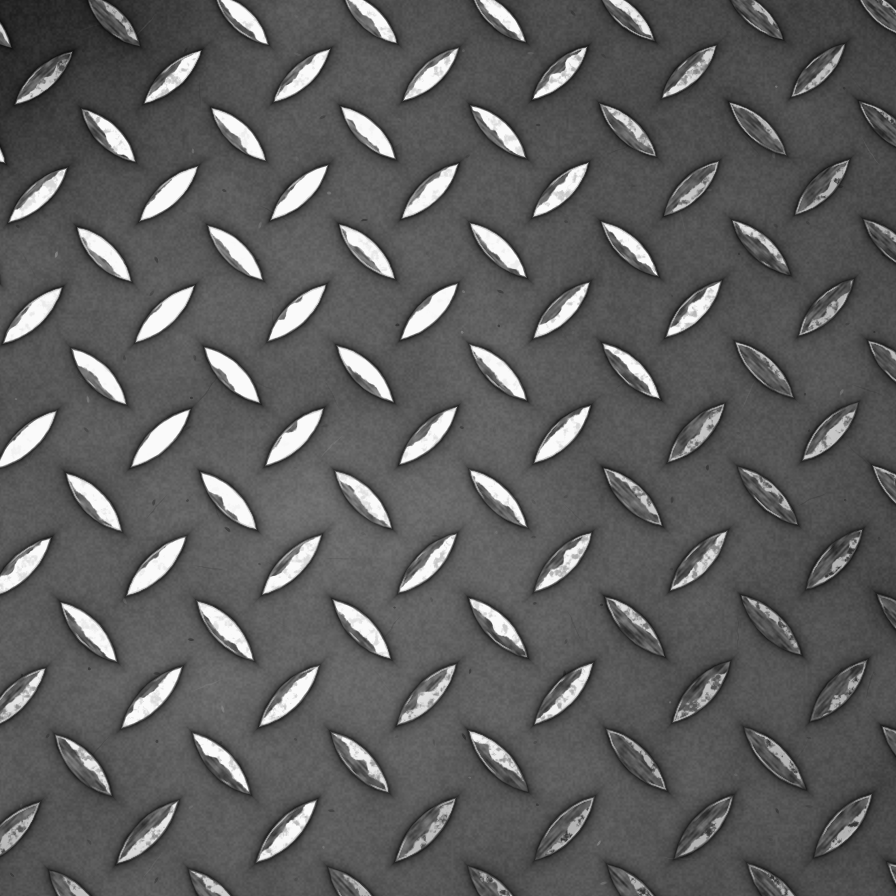
A three.js fragment shader for this texture:

```glsl
// Worn steel tread plate: two interleaved lattices of raised lens-shaped lugs,
// leaning opposite ways on a slightly widening grid. Each lug is a vesica distance
// with a glossy facet; value noise adds mottling, grain, specks and scratches.
varying vec2 vUv;

float hash(vec2 p) {
  vec3 h = fract(vec3(p.xyx) * 0.1031);
  h += dot(h, h.yzx + 33.33);
  return fract((h.x + h.y) * h.z);
}

float noise(vec2 p) {
  vec2 i = floor(p), f = fract(p);
  f = f * f * (3.0 - 2.0 * f);
  return mix(mix(hash(i), hash(i + vec2(1.0, 0.0)), f.x),
             mix(hash(i + vec2(0.0, 1.0)), hash(i + 1.0), f.x), f.y);
}

float fbm(vec2 p) {
  return 0.55 * noise(p) + 0.3 * noise(p * 2.1 + 7.3) + 0.15 * noise(p * 4.3 + 19.1);
}

// Signed distance to a pointed lens of given half length and half width
float lens(vec2 p, float halfLength, float halfWidth) {
  float radius = (halfLength * halfLength + halfWidth * halfWidth) / (2.0 * halfWidth);
  return length(vec2(p.x, abs(p.y) + radius - halfWidth)) - radius;
}

// Grid coordinates: columns fan out and rows grow taller toward the bottom
vec2 plateGrid(vec2 p) {
  float down = 1.0 - p.y + 0.01 * (p.x - 0.556);
  float row = (sqrt(0.01595 + 0.00812 * (down - 0.0182)) - 0.1263) / 0.00406;
  return vec2((p.x - 0.556) / (0.143 + 0.0133 * down), row);
}

// Flat metal: broad light falloff, dark corner, stains and fine grain
float plateTone(vec2 p) {
  float tone = 0.415 - 0.17 * length(p - vec2(0.36, 0.4));
  tone -= 0.15 * (1.0 - smoothstep(0.0, 0.32, length(p - vec2(0.02, 1.0))));
  tone += 0.09 * (fbm(p * 9.0) - 0.5);
  return tone + 0.05 * (noise(p * 420.0) - 0.5) + 0.03 * (noise(p * 170.0) - 0.5);
}

// Scattered specks and short scratches, one candidate per cell
float addMarks(float tone, vec2 p) {
  for (int layer = 0; layer < 2; layer++) {
    float k = float(layer);
    vec2 g = p * mix(26.0, 15.0, k) + 5.0 * k;
    vec2 id = floor(g) + 61.0 * k;
    float pick = hash(id + 3.7), turn = 6.283 * hash(id + 9.1);
    vec2 q = fract(g) - 0.35 - 0.3 * vec2(hash(id), hash(id + 5.3));
    q = vec2(q.x * cos(turn) + q.y * sin(turn), q.y * cos(turn) - q.x * sin(turn));
    q.y += 0.03 * (noise(g * 9.0) - 0.5);
    vec2 size = mix(vec2(0.03 + 0.09 * hash(id + 2.2), 0.045), vec2(0.28, 0.014), k);
    float mark = (1.0 - smoothstep(0.5, 1.2, length(q / size))) * step(0.72, pick);
    float tint = hash(id + 8.4) > 0.8 ? 0.6 : 0.16;
    tone = mix(tone, tint, mark * mix(0.65, 0.22, k) * hash(id + 1.9));
  }
  return tone;
}

void main() {
  vec2 p = vUv;
  float tone = addMarks(plateTone(p), p);
  vec2 grid = plateGrid(p);

  // Highlights are strongest at upper left and fade toward the far sides
  float glow = 1.0 - smoothstep(0.08, 0.82, length((p - vec2(0.24, 0.66)) * vec2(1.0, 0.9)));
  glow *= smoothstep(0.0, 0.26, length(p - vec2(0.08, 1.0)));

  for (int i = 0; i < 2; i++) {
    float family = float(i), lean = 1.0 - 2.0 * family;
    vec2 g = grid - family * vec2(0.48, 0.5);
    vec2 id = floor(g + 0.5);
    vec2 q = (g - id) * vec2(0.147, -0.138);
    // x runs along the lug, y points to its lit side
    vec2 lug = 0.7071 * vec2(q.x - lean * q.y, q.x + lean * q.y);
    float seed = hash(id + 40.0 + 23.0 * family);
    float rough = fbm(p * 130.0) - 0.5;
    float d = lens(lug, 0.046, 0.0138) + 0.0012 * rough;

    // Soft contact shadow, tighter at the rim
    float outside = max(d, 0.0);
    float shade = 0.38 * exp(-outside * 170.0) + 0.25 * exp(-outside * 650.0);
    tone *= 1.0 - shade * (0.85 + 0.3 * noise(p * 90.0));

    // Dull facet with brushed streaks
    float streak = noise(vec2(lug.x * 90.0, lug.y * 480.0) + 31.0 * seed);
    float facet = 0.29 + 0.14 * glow + 0.22 * (streak - 0.4) + 0.2 * rough;
    facet += 3.0 * lug.y;

    // Mirror facet: its wavy border moves across the lug as the light fades
    float gloss = clamp(glow + 0.3 * (seed - 0.5), 0.0, 1.0);
    float border = mix(0.0055, -0.0075, gloss) - 0.0025 * family;
    border += 0.009 * (noise(vec2(lug.x * 75.0 + 50.0 * seed, seed * 17.0)) - 0.5);
    float lit = smoothstep(-0.001, 0.0014, lug.y - border + 0.004 * rough);
    lit *= 1.0 - smoothstep(-0.0028, -0.001, d);
    float shine = mix(0.7, 1.0, smoothstep(0.05, 0.55, gloss));
    shine -= 0.5 * (1.0 - gloss) * smoothstep(0.45, 0.8, fbm(p * 160.0 + seed));
    facet = mix(facet, shine, lit);

    // Thin glint along the far rim
    float rim = 1.0 - smoothstep(0.0004, 0.0013, abs(d + 0.0022));
    rim *= smoothstep(0.35, 0.7, noise(vec2(lug.x * 60.0, seed * 40.0)));
    facet = mix(facet, 0.8, 0.6 * rim);

    float body = 1.0 - smoothstep(-0.0018, 0.0004, d);
    tone = mix(tone, facet, body);
  }

  gl_FragColor = vec4(vec3(clamp(tone, 0.03, 0.98)), 1.0);
}
```
